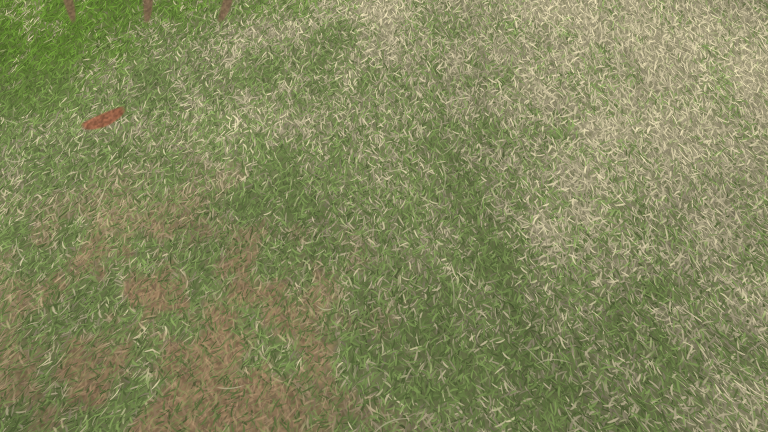
Give the GLSL for this texture, as a Shadertoy shader.

```glsl
const vec3 GREEN = vec3(0.43, 0.51, 0.29);
const vec3 LUSH_GREEN = vec3(0.37, 0.50, 0.19);
const vec3 STRAW = vec3(0.68, 0.645, 0.525);
const vec3 SOIL = vec3(0.59, 0.475, 0.36);
const vec3 SHADE = vec3(0.37, 0.37, 0.26);
const vec3 PALE_STALK = vec3(0.74, 0.72, 0.58);
const vec3 LEAF = vec3(0.62, 0.39, 0.29);
const vec3 STEM = vec3(0.48, 0.38, 0.30);
const int BLADE_LAYERS = 8;
const float BLADE_CELL = 0.024;
const float STALK_CELL = 0.13;
const float STALK_SHARE = 0.3;
const float PERSPECTIVE = 0.8;
const float SOFTNESS = 0.0034;

float hash(vec2 p) {
    return fract(sin(dot(p, vec2(127.1, 311.7))) * 43758.5453);
}

vec4 hash4(vec2 p) {
    return vec4(hash(p), hash(p + 19.7), hash(p + 43.3), hash(p + 71.9));
}

float noise(vec2 p) {
    vec2 i = floor(p), f = fract(p);
    f = f * f * (3.0 - 2.0 * f);
    return mix(mix(hash(i), hash(i + vec2(1, 0)), f.x),
               mix(hash(i + vec2(0, 1)), hash(i + vec2(1, 1)), f.x), f.y);
}

float fbm(vec2 p) {
    float sum = 0.0, gain = 0.533;
    for (int i = 0; i < 4; i++) {
        sum += gain * noise(p);
        p = mat2(1.6, 1.2, -1.2, 1.6) * p + 7.3;
        gain *= 0.5;
    }
    return sum;
}

// Tapered, bent blade centred on the origin
float blade(vec2 p, float angle, float halfLen, float halfWidth, float bend, float soft) {
    float c = cos(angle), s = sin(angle);
    vec2 q = vec2(c * p.x + s * p.y, c * p.y - s * p.x);
    float t = q.x / halfLen;
    float d = abs(q.y - bend * halfLen * (t * t - 0.4));
    float w = halfWidth * (1.0 - 0.7 * t * t);
    float ends = 1.0 - smoothstep(0.7, 1.0, abs(t));
    return ends * (1.0 - smoothstep(w - 0.5 * soft, w + 0.5 * soft, d));
}

void mainImage(out vec4 fragColor, in vec2 fragCoord) {
    vec2 p = fragCoord / iResolution.y;
    float depthScale = 1.0 + PERSPECTIVE * p.y;
    vec2 ground = vec2((p.x - 0.9) * depthScale, p.y + 0.5 * PERSPECTIVE * p.y * p.y);
    float soft = max(SOFTNESS, 1.0 / iResolution.y) * depthScale;

    // Broad zones: lush corner, dry side, bare soil
    float broad = fbm(ground * 3.5 + 3.0) - 0.5;
    float patches = fbm(ground * 11.0 + 21.0) - 0.5;
    float lush = smoothstep(0.0, 0.25, p.y - 0.64 - 0.42 * p.x + 0.35 * broad);
    float dry = smoothstep(0.5, 1.25, 0.5 * p.x + 0.6 * p.y + 0.5 * broad);
    float bare = 1.0 - smoothstep(0.2, 0.65, length((p - vec2(0.4, 0.15)) * vec2(0.9, 1.1)));
    bare *= smoothstep(-0.12, 0.2, patches + 0.4 * broad);
    float dryness = clamp(0.32 + 0.45 * dry + 0.9 * patches + 0.3 * broad - 0.35 * lush, 0.03, 0.95);
    vec3 green = mix(GREEN, LUSH_GREEN, lush);
    vec3 straw = mix(STRAW, SOIL * 1.08, 0.75 * bare);

    // Shaded thatch between the blades
    float grit = noise(ground * 130.0);
    vec3 col = mix(SHADE, mix(green, straw, dryness), 0.3 + 0.4 * grit);
    col = mix(col, SOIL * (0.75 + 0.4 * grit), 0.8 * bare);

    // Short grass, from the deepest layer to the top one
    for (int layer = 0; layer < BLADE_LAYERS; layer++) {
        float level = float(layer) / float(BLADE_LAYERS - 1);
        vec2 g = ground / BLADE_CELL + float(layer) * vec2(0.37, 0.61);
        for (int k = 0; k < 9; k++) {
            vec2 id = floor(g) + vec2(k % 3 - 1, 1 - k / 3);
            vec2 seed = id + float(layer) * 17.3;
            vec4 r = hash4(seed), v = hash4(seed + 5.5);
            float angle = 1.45 + (r.z - 0.5) * 2.7;
            float mask = blade((g - id - r.xy) * BLADE_CELL, angle, mix(0.010, 0.022, r.w),
                               mix(0.0013, 0.0028, v.x), (v.y - 0.5) * 0.5, soft);
            mask *= 1.0 - 0.6 * bare * step(0.3, v.w);
            vec3 tint = mix(straw, green, smoothstep(-0.12, 0.12, v.z - dryness));
            tint *= mix(0.72, 1.25, v.w) * mix(0.88, 1.08, level);
            col = mix(col, tint, 0.92 * mask);
        }
    }

    // Sparse long pale stalks
    vec2 g = ground / STALK_CELL;
    for (int k = 0; k < 9; k++) {
        vec2 id = floor(g) + vec2(k % 3 - 1, 1 - k / 3);
        vec4 r = hash4(id + 91.0), v = hash4(id + 133.0);
        float mask = blade((g - id - r.xy) * STALK_CELL, r.z * 3.14, mix(0.03, 0.07, r.w),
                           0.0018, (v.x - 0.5) * 0.9, soft);
        col = mix(col, PALE_STALK, 0.75 * mask * step(v.y, STALK_SHARE) * (1.0 - 0.6 * lush));
    }

    // Uneven light, brighter with distance
    col *= mix(0.93, 1.07, p.y) * (1.0 + 0.25 * broad) * (1.0 - 0.06 * lush);

    // Fallen leaf and stems at the far edge
    float leaf = blade(p - vec2(0.24, 0.725), 0.4, 0.06, 0.015, 0.12, SOFTNESS * 2.0);
    col = mix(col, LEAF * (0.75 + 0.4 * grit), 0.9 * leaf);
    for (int i = 0; i < 3; i++) {
        float n = float(i);
        float stem = blade(p - vec2(0.155 + 0.185 * n, 1.0), 1.9 - 0.3 * n, 0.06, 0.011, 0.1, SOFTNESS * 2.0);
        col = mix(col, STEM * (0.85 + 0.3 * grit), 0.85 * stem);
    }
    fragColor = vec4(clamp(col, 0.0, 1.0), 1.0);
}
```
